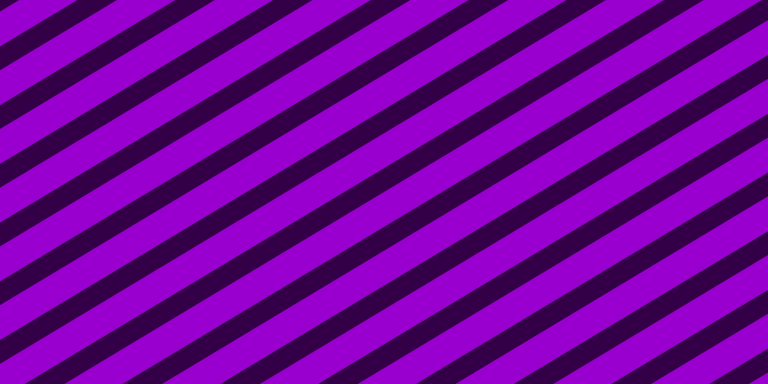
Reproduce this pattern procedurally as a WebGL 1 fragment shader.

```glsl
precision highp float;
// Even diagonal stripes of bright violet on deep purple, centred on the canvas.

uniform vec2 u_resolution;

const vec3 STRIPE_COLOR = vec3(0.60, 0.0, 0.81);
const vec3 GROUND_COLOR = vec3(0.20, 0.0, 0.278);
const float STRIPE_ANGLE = 0.5408;  // radians above the horizontal
const float STRIPE_PERIOD = 0.1311; // across the stripes, in canvas heights
const float STRIPE_SHARE = 0.595;   // bright part of one period

// Signed distance to the nearest stripe edge, positive inside a stripe.
float stripeDistance(float across) {
  float halfWidth = 0.5 * STRIPE_SHARE;
  float fromMiddle = abs(fract(across / STRIPE_PERIOD - halfWidth + 0.5) - 0.5);
  return (halfWidth - fromMiddle) * STRIPE_PERIOD;
}

void main() {
  // Centred coordinates, one unit per canvas height
  vec2 p = (gl_FragCoord.xy - 0.5 * u_resolution) / u_resolution.y;
  float across = dot(p, vec2(sin(STRIPE_ANGLE), -cos(STRIPE_ANGLE)));

  // Edges smoothed over about one pixel
  float pixel = 1.0 / u_resolution.y;
  float stripe = clamp(stripeDistance(across) / pixel + 0.5, 0.0, 1.0);

  gl_FragColor = vec4(mix(GROUND_COLOR, STRIPE_COLOR, stripe), 1.0);
}
```
